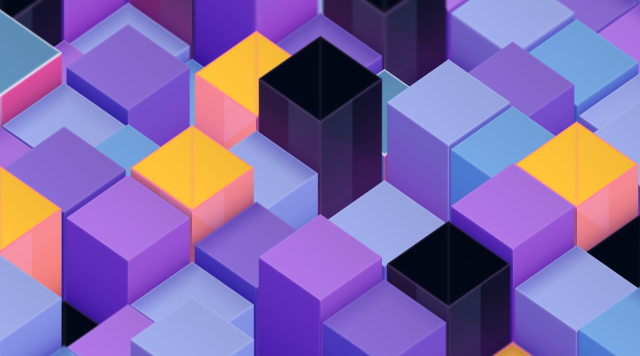
Give the GLSL for this background, as a Shadertoy shader.

```glsl
// A field of isometric square columns with matte, metal and glass faces.
// Rows are painted from back to front; hashes choose each column's height
// and material, and neighbouring heights give the contact shadows.

const vec2 SPACING = vec2(0.180, 0.126);    // column and row pitch
const vec2 HALF_TOP = vec2(0.173, 0.121);   // half diagonals of a top face
const float HEIGHT_RANGE = 0.36;
const int BACK_ROW = 12;
const int FRONT_ROW = -4;

struct Material {
    vec3 top, leftHigh, leftLow, rightHigh, rightLow, rim;
    float shine, glass;
};

float hash(vec2 p) {
    vec3 q = fract(p.xyx * 0.1031);
    q += dot(q, q.yzx + 33.33);
    return fract((q.x + q.y) * q.z);
}

float columnHeight(vec2 cell) {
    return HEIGHT_RANGE * (hash(cell + 40.0) - 0.5);
}

// Evenly spread value per cell, so that every material keeps its share
float materialValue(vec2 cell) {
    vec2 diagonal = 0.5 * vec2(cell.x + cell.y, cell.x - cell.y);
    return fract(dot(diagonal, vec2(0.7549, 0.5698)) + 0.14 * hash(cell + 7.0));
}

Material pickMaterial(float v) {
    if (v < 0.24) return Material(          // periwinkle
        vec3(0.61, 0.66, 0.90), vec3(0.43, 0.37, 0.76), vec3(0.50, 0.25, 0.74),
        vec3(0.52, 0.58, 0.90), vec3(0.40, 0.42, 0.84), vec3(0.73, 0.77, 0.97), 0.35, 0.0);
    if (v < 0.36) return Material(          // amber glass
        vec3(0.99, 0.75, 0.22), vec3(0.96, 0.52, 0.58), vec3(0.93, 0.42, 0.64),
        vec3(0.97, 0.54, 0.57), vec3(0.97, 0.47, 0.40), vec3(1.00, 0.50, 0.62), 0.85, 1.0);
    if (v < 0.55) return Material(          // violet
        vec3(0.67, 0.45, 0.88), vec3(0.38, 0.18, 0.74), vec3(0.29, 0.11, 0.68),
        vec3(0.60, 0.34, 0.84), vec3(0.70, 0.22, 0.80), vec3(0.77, 0.55, 0.94), 0.30, 0.0);
    if (v < 0.66) return Material(          // steel
        vec3(0.37, 0.56, 0.73), vec3(0.47, 0.56, 0.80), vec3(0.20, 0.24, 0.52),
        vec3(0.89, 0.31, 0.62), vec3(0.98, 0.56, 0.36), vec3(0.92, 0.92, 0.98), 0.85, 0.0);
    if (v < 0.81) return Material(          // sky blue
        vec3(0.45, 0.64, 0.87), vec3(0.30, 0.48, 0.82), vec3(0.25, 0.34, 0.78),
        vec3(0.42, 0.57, 0.89), vec3(0.34, 0.42, 0.86), vec3(0.56, 0.74, 0.94), 0.35, 0.0);
    if (v < 0.91) return Material(          // black glass
        vec3(0.01, 0.03, 0.09), vec3(0.16, 0.10, 0.24), vec3(0.68, 0.20, 0.56),
        vec3(0.07, 0.07, 0.17), vec3(0.28, 0.11, 0.38), vec3(0.42, 0.30, 0.52), 0.45, 0.5);
    return Material(                        // lavender
        vec3(0.53, 0.41, 0.81), vec3(0.29, 0.22, 0.74), vec3(0.23, 0.15, 0.68),
        vec3(0.46, 0.31, 0.80), vec3(0.50, 0.22, 0.76), vec3(0.64, 0.52, 0.90), 0.30, 0.0);
}

float inside(float d, float soft) {
    return 1.0 - smoothstep(-soft, soft, d);
}

float line(float d, float width) {
    return exp(-d * d / (width * width));
}

vec3 shadow(vec3 color, float amount) {
    return color * mix(vec3(1.0), vec3(0.55, 0.46, 0.80), amount);
}

// Top face; backRise holds how far the two columns behind stand above it
vec3 shadeTop(Material m, vec2 q, vec2 backRise, float soft) {
    vec2 towardBack = vec2(q.y - q.x, q.y + q.x);
    vec2 contact = smoothstep(vec2(0.35), vec2(1.15), towardBack)
                 * smoothstep(vec2(0.0), vec2(0.1), backRise);
    vec3 color = m.top * (1.0 - 0.04 * q.x - 0.03 * q.y);
    color = mix(color, m.rim, 0.3 * m.glass * line(q.x * HALF_TOP.x, 0.002 + soft));
    return shadow(color, 0.6 * max(contact.x, contact.y));
}

// Side face; drop is the depth below the top edge, reach that of the front contact
vec3 shadeSide(Material m, vec2 p, float drop, float reach, float soft) {
    float fade = smoothstep(0.0, 0.38, drop);
    vec3 left = mix(m.leftHigh, m.leftLow, fade);
    vec3 right = mix(m.rightHigh, m.rightLow, fade);
    vec3 color = mix(left, right, smoothstep(-soft, soft, p.x));

    // Inner facets seen through glass
    float panel = inside(abs(p.x) - 0.52 * HALF_TOP.x, soft);
    float core = inside((abs(p.x) / HALF_TOP.x + (p.y + 0.25) / HALF_TOP.y - 1.0) * 0.1, soft);
    color = mix(color, m.rim + vec3(-0.04, 0.12, 0.14), 0.45 * m.glass * panel);
    color = mix(color, m.rightLow, 0.40 * m.glass * core);

    color = mix(color, m.rim, 0.45 * m.shine * line(p.x, 0.002 + soft));
    return shadow(color, 0.75 * exp(-max(reach - drop, 0.0) / 0.035));
}

vec3 paintColumn(vec3 behind, vec2 uv, vec2 cell, float pixel) {
    float height = columnHeight(cell);
    vec2 center = cell * SPACING + vec2(0.0, height);
    vec2 p = uv - center;
    vec2 q = p / HALF_TOP;
    float soft = 0.8 * pixel + 0.005 * smoothstep(0.25, 0.65, abs(center.y - 0.45));
    float edgeScale = HALF_TOP.x * HALF_TOP.y / length(HALF_TOP);
    float silhouette = max(abs(p.x) - HALF_TOP.x, (abs(q.x) + q.y - 1.0) * edgeScale);
    float drop = -HALF_TOP.y * (1.0 - abs(q.x)) - p.y;

    Material m = pickMaterial(materialValue(cell));
    vec2 backRise = vec2(columnHeight(cell + vec2(-1, 1)), columnHeight(cell + 1.0)) - height;
    float facing = p.x < 0.0 ? -1.0 : 1.0;
    float reach = height - columnHeight(cell + vec2(facing, -1.0)) + 0.01;

    vec3 top = shadeTop(m, q, backRise, soft);
    vec3 side = shadeSide(m, p, drop, reach, soft);
    vec3 color = mix(top, side, smoothstep(-soft, soft, drop));
    float rimDistance = (abs(q.x) + abs(q.y) - 1.0) * edgeScale;
    color = mix(color, m.rim, m.shine * line(rimDistance, 0.0022 + 0.6 * soft));
    return mix(behind, color, inside(silhouette, soft));
}

void mainImage(out vec4 fragColor, in vec2 fragCoord) {
    vec2 uv = fragCoord / iResolution.y;
    vec3 color = vec3(0.20, 0.12, 0.55);
    for (int row = BACK_ROW; row >= FRONT_ROW; row--) {
        float n = float(row);   // alternate rows are staggered by one column
        float k = n + 2.0 * floor((uv.x / SPACING.x - n) * 0.5 + 0.5);
        color = paintColumn(color, uv, vec2(k, n), 1.0 / iResolution.y);
    }
    fragColor = vec4(color, 1.0);
}
```
